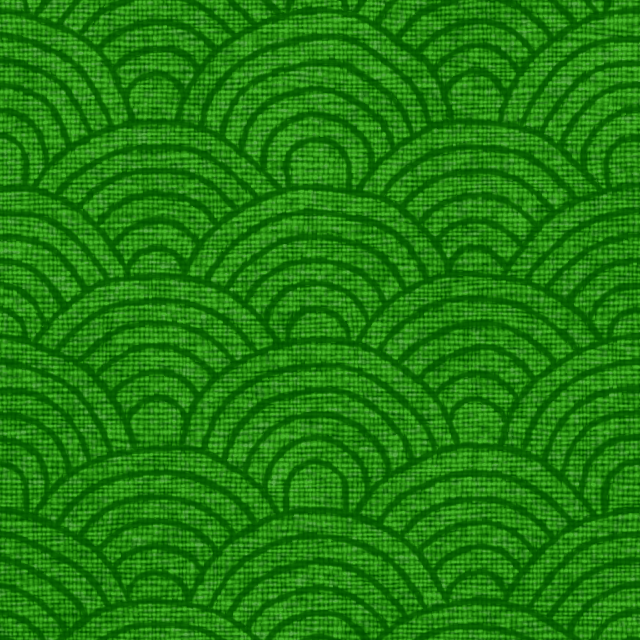
A three.js fragment shader for this pattern:

```glsl
// Overlapping wave fans in dark green line on a green plain-weave cloth.
// Rows of ringed arches are stacked from top to bottom, each hiding the one
// behind; noise bends the lines and crossing wave profiles shade the weave.
varying vec2 vUv;

float hash(vec2 p) {
  vec3 q = fract(p.xyx * vec3(0.1031, 0.1030, 0.0973));
  q += dot(q, q.yzx + 33.33);
  return fract((q.x + q.y) * q.z);
}

float noise(vec2 p) {
  vec2 c = floor(p), f = fract(p);
  f = f * f * (3.0 - 2.0 * f);
  return mix(mix(hash(c), hash(c + vec2(1, 0)), f.x),
             mix(hash(c + vec2(0, 1)), hash(c + vec2(1, 1)), f.x), f.y);
}

// Signed distance to an arch with straight legs; y points down.
float arch(vec2 p, float top, float radius) {
  return length(vec2(p.x, max(top + radius - p.y, 0.0))) - radius;
}

// Line strength of the stacked fans; y points down.
float fanLines(vec2 p, float fray) {
  float line = 0.0;
  for (int n = 0; n < 12; n++) {
    float pair = floor(float(n) / 2.0) - 2.0;
    float odd = mod(float(n), 2.0);
    // Alternate rows sit a little high or low.
    float sway = (2.0 * odd - 1.0) * (1.0 - 2.0 * mod(pair, 2.0));
    float crest = 0.027 + 0.255 * pair + 0.154 * odd + 0.008 * sway;
    vec2 q = vec2((fract(2.0 * p.x - 0.5 * odd + 0.51) - 0.5) * 0.5, p.y);

    float outer = arch(q, crest, 0.222);
    float nearest = abs(outer);
    for (int i = 1; i < 6; i++) {
      float ring = float(i);
      nearest = min(nearest, abs(arch(q, crest + 0.039 * ring, 0.222 - 0.035 * ring)));
    }
    float ink = 1.0 - smoothstep(0.0025, 0.0075, nearest + fray);
    line = max(outer < 0.0 ? 0.0 : line, outer < 0.010 ? ink : 0.0);
  }
  return line;
}

// Brightness of crossing threads, 0 in the round holes and 1 on the crowns.
float weave(vec2 p) {
  vec2 crown = 0.5 - 0.5 * cos(6.2832 * p);
  vec2 c = floor(p);
  // Weft stitches run sideways over the warp at every other crossing.
  bool weft = mod(c.x + c.y, 2.0) < 0.5;
  return weft ? 0.68 * crown.y + 0.32 * crown.x : 0.48 * crown.y + 0.46 * crown.x;
}

void main() {
  // Slightly uneven threads
  vec2 threads = vUv * vec2(128, 120)
    + 1.1 * vec2(noise(vUv * vec2(40, 9)), noise(vUv * vec2(9, 40) + 31.0));
  vec2 cell = floor(threads);
  float grain = hash(cell + 7.0);

  // Hand-drawn bend of the fans
  vec2 bend = vec2(noise(vUv * 13.0), noise(vUv * 13.0 + 57.0)) - 0.5;
  vec2 p = vec2(vUv.x, 1.0 - vUv.y) + 0.010 * bend;
  float line = fanLines(p, 0.003 * (grain - 0.5));

  // Cloth tone: weave, single stitches, dashes, fibres and broad fading
  float tone = 0.27 + 0.82 * weave(threads);
  tone += 0.18 * (grain - 0.5);
  tone += 0.44 * (noise(vUv * vec2(70, 230)) - 0.5);
  tone += 0.30 * (noise(vUv * 320.0 + 19.0) - 0.5);
  tone += 0.16 * (noise(vUv * 7.0 + 83.0) - 0.5);
  tone = clamp(tone * mix(1.0, 0.25, line), 0.0, 1.1);

  vec3 color = vec3(0.25 * pow(tone, 1.2), 0.31 + 0.36 * tone, 0.14 * tone * tone);

  // Scattered pale stitches
  float pale = smoothstep(0.62, 0.82, noise(vUv * vec2(110, 180) + 211.0)) * (1.0 - line);
  color += pale * tone * vec3(0.06, -0.02, 0.10);
  gl_FragColor = vec4(color, 1.0);
}
```
